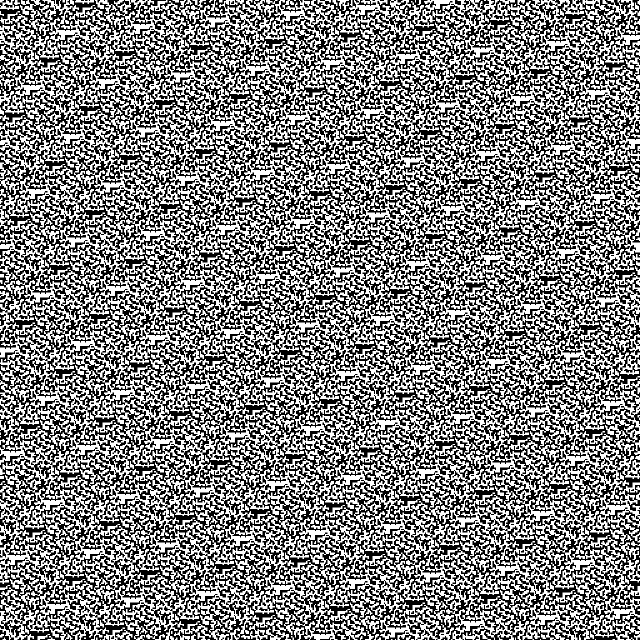
Give the GLSL for this pattern, as a WebGL 2 fragment shader.

```glsl
#version 300 es
precision highp float;
precision highp int;
// Fine black and white speckle on a skewed lattice. A random sequence is
// wrapped row by row, lightly filtered and cut at zero; every second repeat
// is inverted, so faint dark and light clumps alternate.

uniform vec2 u_resolution;
out vec4 outColor;

const int CELLS = 512;                // cells across, and sequence steps per row
const int PERIOD = 1250;              // steps until the sequence inverts
const ivec2 ANCHOR = ivec2(252, 236); // cell where a dark clump begins, y down
const uint SEED = 3266489917u;
const float STROKE_WAVE = 1.15;       // radians per cell; higher is finer
const float STROKE_FALLOFF = 0.42;    // how fast the filter fades
const float CLUMP_STRENGTH = 0.8;
const ivec2 BAR_SIZE = ivec2(15, 4);  // flat clump
const ivec2 WEDGE_OFFSET = ivec2(-15, 7);
const int WEDGE_ROWS = 6;             // clump that widens downwards
const float EDGE_SOFTNESS = 0.5;      // edge width in output pixels
const vec3 DARK = vec3(0.0);
const vec3 LIGHT = vec3(1.0);

// Integer hash to the range -1..1
float hashSigned(int index) {
    uint state = uint(index) * 747796405u + SEED;
    state = (state ^ (state >> 16)) * 2246822519u;
    state = (state ^ (state >> 13)) * 3266489917u;
    state ^= state >> 16;
    return float(state >> 8) / 8388608.0 - 1.0;
}

// +1 or -1, by turns from one repeat to the next
float polarity(int index) {
    return ((index / PERIOD) & 1) == 0 ? 1.0 : -1.0;
}

// Random sequence, inverted in every second period
float sequenceNoise(int index) {
    return hashSigned(index % PERIOD) * polarity(index);
}

// Pull towards dark (or light, when inverted) inside one run of cells
float runBias(int index, ivec2 start, int span) {
    int local = index - start.x - CELLS * start.y;
    return local % PERIOD < span ? -CLUMP_STRENGTH * polarity(local) : 0.0;
}

float clumpBias(int index) {
    float bias = 0.0;
    for (int row = 0; row < BAR_SIZE.y; row++)
        bias += runBias(index, ivec2(row, row), BAR_SIZE.x);
    for (int row = 0; row < WEDGE_ROWS; row++)
        bias += runBias(index, WEDGE_OFFSET + ivec2(-row / 2, row), 2 + row);
    return bias;
}

// Brightness of one cell: 0 dark, 1 light
float cellValue(ivec2 cell) {
    ivec2 offset = ivec2(cell.x, CELLS - 1 - cell.y) - ANCHOR;
    // An even number of periods keeps the index positive
    int index = offset.x + CELLS * offset.y + 200 * PERIOD;

    // Ringed filter: keeps thin strokes, suppresses broad patches
    float value = clumpBias(index);
    for (int dy = -2; dy <= 2; dy++) {
        for (int dx = -2; dx <= 2; dx++) {
            float reach = length(vec2(dx, dy));
            float weight = cos(STROKE_WAVE * reach) * exp(-STROKE_FALLOFF * reach * reach);
            value += weight * sequenceNoise(index + dx + CELLS * dy);
        }
    }
    return step(0.0, value);
}

void main() {
    vec2 position = gl_FragCoord.xy / u_resolution * float(CELLS);
    vec2 softness = EDGE_SOFTNESS * float(CELLS) / u_resolution;

    // Blend the cells that meet inside the small footprint
    vec2 corner = position + 0.5 * softness;
    ivec2 upper = ivec2(floor(corner));
    vec2 blend = clamp(fract(corner) / softness, 0.0, 1.0);
    float shade = cellValue(upper);
    if (min(blend.x, blend.y) < 1.0) {
        float left = mix(cellValue(upper - ivec2(1, 1)), cellValue(upper - ivec2(1, 0)), blend.y);
        float right = mix(cellValue(upper - ivec2(0, 1)), shade, blend.y);
        shade = mix(left, right, blend.x);
    }

    outColor = vec4(mix(DARK, LIGHT, shade), 1.0);
}
```
